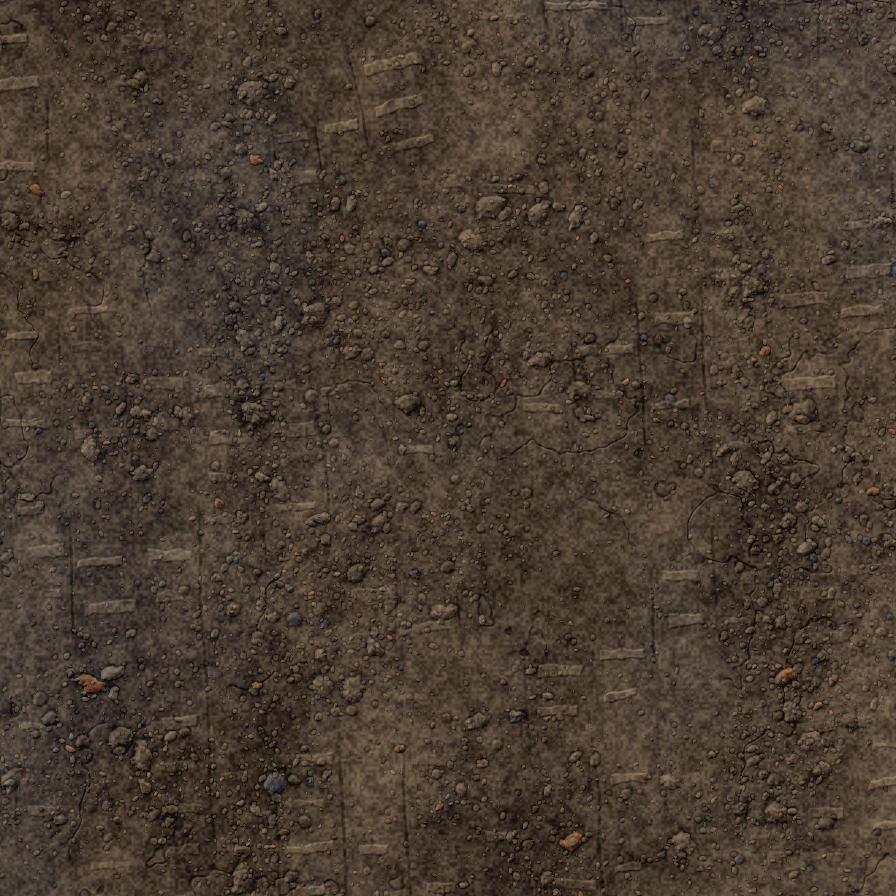
Write a WebGL 2 fragment shader that draws this texture.

```glsl
#version 300 es
precision highp float;
uniform vec2 u_resolution;
out vec4 fragColor;

#define DARK_SOIL vec3(0.16, 0.12, 0.09)
#define PALE_SOIL vec3(0.45, 0.38, 0.30)
#define RUST vec3(0.09, -0.01, -0.05)
#define SLATE vec3(-0.04, 0.0, 0.06)
#define LUG_CELL vec2(0.072, 0.048)
#define LIGHT_STEP vec2(-0.0010, 0.0017)
#define RELIEF 125.0
#define GRAIN 0.55
#define PATCHES 0.75

vec3 hash3(vec2 p) {
    vec3 q = fract(p.xyx * vec3(0.1031, 0.1030, 0.0973));
    q += dot(q, q.yxz + 33.33);
    return fract((q.xxy + q.yzz) * q.zyx);
}

float noise(vec2 p) {
    vec2 i = floor(p), f = fract(p);
    f = f * f * (3.0 - 2.0 * f);
    return mix(mix(hash3(i).x, hash3(i + vec2(1, 0)).x, f.x),
               mix(hash3(i + vec2(0, 1)).x, hash3(i + vec2(1, 1)).x, f.x), f.y);
}

float fbm(vec2 p) {
    float sum = 0.0, amp = 0.53;
    for (int i = 0; i < 4; i++) {
        sum += amp * noise(p);
        p = mat2(1.6, 1.2, -1.2, 1.6) * p + 17.3;
        amp *= 0.5;
    }
    return sum;
}

float bell(float x, float width) {
    return exp(-x * x / (width * width));
}

// Nearest angular clod: x = edge ratio (1 at rim), y = radius, z = random id
vec3 clod(vec2 p, float density) {
    vec2 cell = floor(p);
    vec3 nearest = vec3(9.0, 0.0, 0.0);
    for (int j = -1; j <= 1; j++)
    for (int i = -1; i <= 1; i++) {
        vec2 id = cell + vec2(i, j);
        vec3 rnd = hash3(id), form = hash3(id + 71.7);
        float radius = (0.16 + 0.32 * form.x * form.x) * smoothstep(0.0, 0.15, density - rnd.z);
        float turn = 6.283 * form.y;
        vec2 v = p - id - 0.15 - 0.7 * rnd.xy;
        v = mat2(cos(turn), sin(turn), -sin(turn), cos(turn)) * v;
        v.y *= 1.0 + 0.7 * form.z;
        float facet = max(abs(v.x), max(abs(dot(v, vec2(0.5, 0.87))), abs(dot(v, vec2(0.6, -0.8)))));
        float ratio = mix(facet, length(v), 0.4) / max(radius, 0.001);
        if (ratio < nearest.x) nearest = vec3(ratio, radius, form.z);
    }
    return nearest;
}

// Ground surface: x = height, y = tone, z = hue id of the top clod
vec3 ground(vec2 p) {
    float broad = fbm(p * vec2(7.0, 4.5) + 3.1);
    float rough = fbm(p * 85.0);
    float sway = 0.05 * (noise(p * 5.0 + 40.0) - 0.5);
    float ridge = bell(p.x - 0.29 + sway, 0.045) + bell(p.x - 0.85 - sway, 0.04);
    float crumble = smoothstep(0.35, 0.85, fbm(p * 8.0 + 21.0) + 0.28 * ridge);

    float tone = 0.53 + PATCHES * (broad - 0.5) + 0.4 * (fbm(p * 24.0) - 0.5);
    tone += 0.7 * (rough - 0.5) - 0.1 * crumble;
    float height = 0.005 * rough * (0.5 + crumble) + 0.004 * broad;

    // Tread prints, turned in the middle lane
    float tilt = 0.05 + 0.22 * bell(p.x - 0.42, 0.14) * smoothstep(0.3, 0.6, p.y);
    vec2 track = p + tilt * vec2(p.y - 0.5, 0.42 - p.x);
    track += 0.007 * (vec2(noise(p * 18.0), noise(p * 18.0 + 9.0)) - 0.5);
    vec2 grid = track / LUG_CELL;
    grid.y += 0.6 * hash3(vec2(floor(grid.x), 5.0)).x;
    vec2 local = fract(grid) - 0.5;
    vec3 rnd = hash3(floor(grid) + 13.0);
    float wear = smoothstep(0.33, 0.55, noise(p * 9.0 + 60.0)) * (1.0 - 0.6 * crumble);
    vec2 halfSize = LUG_CELL * vec2(0.2 + 0.2 * rnd.x, 0.07 + 0.07 * rnd.y);
    vec2 away = abs((local - 0.2 * (rnd.yz - 0.5)) * LUG_CELL) - halfSize;
    float lugDist = max(away.x, away.y) + 0.007 * (rough - 0.5);
    float lug = smoothstep(0.0015, -0.0015, lugDist) * wear * step(rnd.z, 0.55);
    float seam = smoothstep(0.003, 0.0005, (0.5 - abs(local.x)) * LUG_CELL.x);
    seam *= wear * smoothstep(0.4, 0.65, noise(p * 13.0 + 80.0));
    tone += 0.32 * lug - 0.28 * seam + 0.1 * (rnd.x - 0.5) * wear;
    height += 0.004 * lug - 0.002 * seam;

    // Dry cracks
    float crack = smoothstep(0.022, 0.004, abs(fbm(p * 15.0 + 33.0) - 0.5));
    crack *= smoothstep(0.52, 0.72, noise(p * 7.0 + 90.0));
    tone -= 0.3 * crack;
    height -= 0.002 * crack;

    // Clods, pebbles and crumbs
    float scale = 27.0, hue = 0.5;
    for (int i = 0; i < 3; i++) {
        vec2 q = p * scale + 0.35 * (rough - 0.5) + 19.0 * float(i);
        vec3 c = clod(q, 0.55 * crumble + 0.11 * float(i));
        float cover = smoothstep(1.0, 0.85, c.x);
        float dome = smoothstep(1.05, 0.35, c.x);
        float hollow = smoothstep(1.6, 1.0, c.x) * (1.0 - cover);
        tone = mix(tone, 0.46 + 0.4 * c.z + 0.6 * (rough - 0.5), 0.65 * cover) - 0.3 * hollow;
        height += 0.8 * dome * c.y / scale;
        hue = mix(hue, c.z, cover);
        scale *= 2.1;
    }
    return vec3(height, tone, hue);
}

void main() {
    vec2 p = gl_FragCoord.xy / min(u_resolution.x, u_resolution.y);
    vec3 here = ground(p);
    float slope = (here.x - ground(p + LIGHT_STEP).x) * RELIEF;
    float tone = here.y + clamp(slope, -0.45, 0.45);
    tone += GRAIN * (noise(p * 330.0) - 0.5);

    // Soil ramp with rare rusty and slaty pebbles, and cool damp patches
    vec3 color = mix(DARK_SOIL, PALE_SOIL, clamp(tone, -0.3, 1.35));
    color += RUST * smoothstep(0.96, 0.98, here.z);
    color += SLATE * smoothstep(0.04, 0.02, here.z);
    color += 0.35 * SLATE * smoothstep(0.6, 0.85, noise(p * 4.0 + 50.0));
    fragColor = vec4(color, 1.0);
}
```
